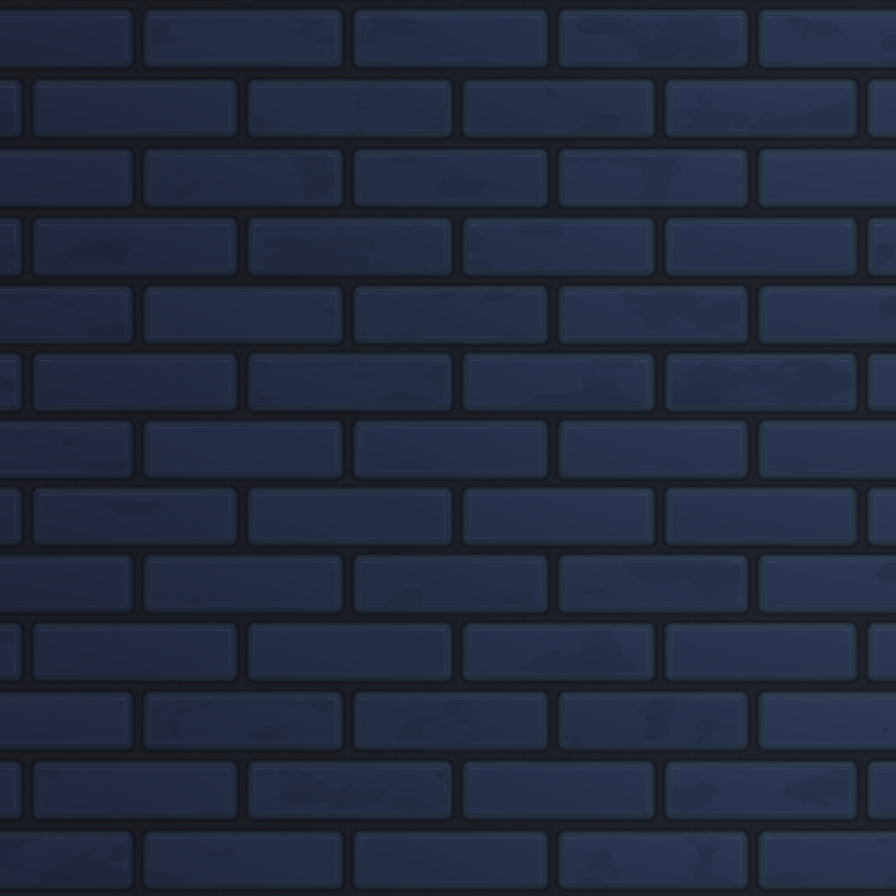
This texture is drawn by a three.js fragment shader. Its source:

```glsl
// Dark navy glazed brick wall: 13 running-bond courses with soft bevels and faint stains.
varying vec2 vUv;

const float PI = 3.14159265;
const float COURSE_PITCH = 0.0764;
const float FIRST_COURSE = 0.0423;
const float HALF_HEIGHT = 0.0332;
const float HALF_JOINT = 0.0050;
const float CORNER_RADIUS = 0.0095;
const float BEVEL_WIDTH = 0.0088;

float hash(vec2 p) {
  p = fract(p * vec2(123.34, 345.45));
  p += dot(p, p + 34.35);
  return fract(p.x * p.y);
}

float noise(vec2 p) {
  vec2 cell = floor(p);
  vec2 f = fract(p);
  f = f * f * (3.0 - 2.0 * f);
  float low = mix(hash(cell), hash(cell + vec2(1.0, 0.0)), f.x);
  float high = mix(hash(cell + vec2(0.0, 1.0)), hash(cell + 1.0), f.x);
  return mix(low, high, f.y);
}

float fbm(vec2 p) {
  float sum = 0.0;
  float amplitude = 0.5;
  for (int i = 0; i < 4; i++) {
    sum += amplitude * noise(p);
    p = p * 2.03 + 17.1;
    amplitude *= 0.5;
  }
  return sum;
}

// Slight uneven spacing of the courses, measured from the top.
float courseDrift(float y) {
  return 0.001 + 0.0031 * sin(2.0 * PI * (y - FIRST_COURSE) / (12.0 * COURSE_PITCH));
}

// Centre of the upright joint with index j; alternate courses are staggered.
float jointX(float j, float odd) {
  float evenX = 0.1543 + 0.2370 * j - 0.00273 * j * j;
  float swell = sin(PI * j * 0.25);
  float oddX = 0.0306 + 0.23294 * j + 0.01406 * swell * swell;
  return mix(evenX, oddX, odd);
}

float roundedBox(vec2 p, vec2 halfSize, float radius) {
  vec2 q = abs(p) - halfSize + radius;
  return length(max(q, 0.0)) + min(max(q.x, q.y), 0.0) - radius;
}

float band(float x, float centre, float width) {
  return 1.0 - smoothstep(0.0, width, abs(x - centre));
}

vec3 mortarColor(vec2 uv, float d, float light) {
  vec3 mortar = mix(vec3(0.098, 0.105, 0.130), vec3(0.118, 0.130, 0.155), light);
  float contact = smoothstep(-0.001, 0.0045, d);
  float grain = noise(uv * 260.0) - 0.5;
  return mortar * mix(0.76, 1.04, contact) + 0.008 * grain;
}

vec3 brickColor(vec2 uv, vec2 p, vec2 halfSize, float d, float light, vec2 id) {
  float depth = -d;
  vec2 edge = halfSize - abs(p);
  float upper = smoothstep(-0.5, 0.5, p.y / halfSize.y);
  float side = 1.0 - smoothstep(-0.003, 0.003, edge.x - edge.y);

  // Glazed face with cloudy stains
  vec3 face = mix(vec3(0.132, 0.152, 0.252), vec3(0.162, 0.215, 0.322), light);
  face *= 0.98 + 0.05 * hash(id + 3.7);
  face *= 1.0 + 0.035 * p.y / halfSize.y;
  float cloud = fbm(uv * vec2(17.0, 32.0) + id * 7.3);
  float stain = smoothstep(0.53, 0.60, cloud) * step(0.3, hash(id + 9.1));
  face *= 1.0 - 0.075 * stain;

  // Greyer bevel, brighter on top and darkened at the rim
  vec3 bevel = mix(vec3(0.130, 0.160, 0.222), vec3(0.172, 0.224, 0.288), light);
  float facing = mix(mix(0.91, 1.07, upper), 0.96, side);
  bevel *= facing * mix(0.70, 1.0, smoothstep(0.0, 0.0045, depth));
  vec3 color = mix(bevel, face, smoothstep(0.0055, BEVEL_WIDTH, depth));

  // Thin glints along the inner bevel edge
  float line = band(depth, BEVEL_WIDTH, 0.0018);
  float corner = 1.0 - smoothstep(0.008, 0.026, edge.x);
  float topGlint = upper * (1.0 - side) * (0.65 + 0.7 * corner);
  float sideGlint = side * (0.30 + 0.35 * step(0.0, p.x));
  float wear = 0.55 + 0.75 * noise(uv * vec2(60.0, 90.0));
  color += line * wear * (topGlint + sideGlint) * vec3(0.036, 0.032, 0.037);
  color += line * (1.0 - upper) * (1.0 - side) * vec3(0.006, 0.011, 0.013);
  return color;
}

void main() {
  // Course and brick lookup
  float y = 1.0 - vUv.y;
  float row = floor((y - courseDrift(y) - FIRST_COURSE) / COURSE_PITCH + 0.5);
  float odd = mod(row, 2.0);
  float centreY = FIRST_COURSE + row * COURSE_PITCH;
  centreY += courseDrift(centreY);
  float column = -1.0;
  for (int j = 0; j < 6; j++) {
    column += step(jointX(float(j), odd), vUv.x);
  }
  float left = jointX(column, odd) + HALF_JOINT;
  float right = jointX(column + 1.0, odd) - HALF_JOINT;

  vec2 halfSize = vec2(0.5 * (right - left), HALF_HEIGHT);
  vec2 p = vec2(vUv.x - 0.5 * (left + right), centreY - y);
  float d = roundedBox(p, halfSize, CORNER_RADIUS);

  // Light grows from left to right
  float light = smoothstep(-0.1, 1.1, vUv.x + 0.06 * (fbm(vUv * 3.0) - 0.5));
  vec3 mortar = mortarColor(vUv, d, light);
  vec3 brick = brickColor(vUv, p, halfSize, d, light, vec2(column, row));
  float coverage = 1.0 - smoothstep(-0.0012, 0.0012, d);
  gl_FragColor = vec4(mix(mortar, brick, coverage), 1.0);
}
```
